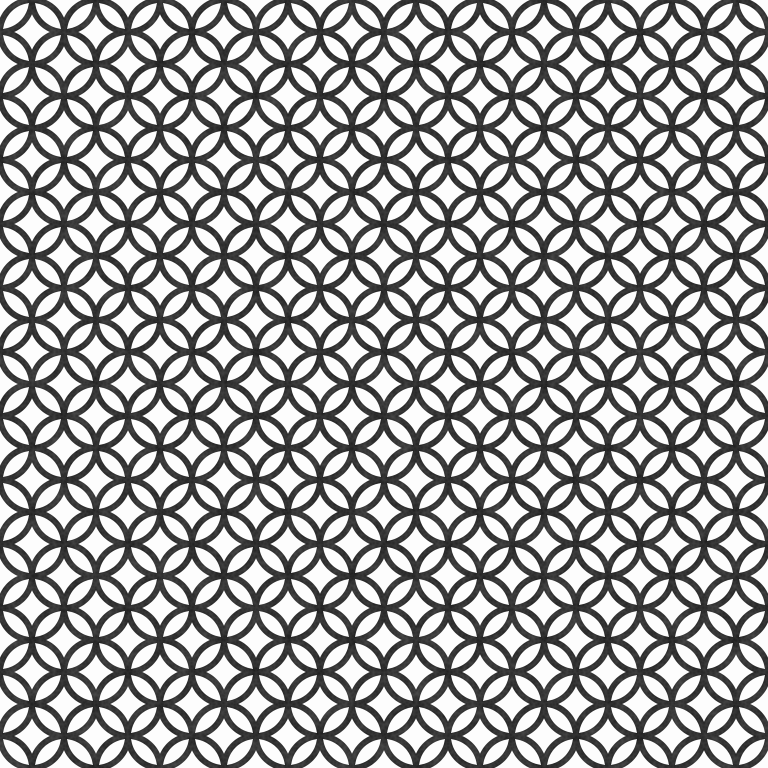
A Shadertoy shader for this pattern:

```glsl
// Lattice of interlocking charcoal rings on white: two square grids of circles,
// offset by half a cell, that meet four at a time in shared nodes.
// Folding each cell leaves four arcs to test; wrapping cellular noise adds the wear.

const float REPEATS      = 12.0;   // cells across and down
const float RING_RADIUS  = 0.5;    // in cells
const float HALF_WIDTH   = 0.047;  // half the band width, in cells
const float EDGE_PIXELS  = 0.65;   // half the smoothed edge, in pixels
const vec3  PAPER        = vec3(0.993);
const vec3  CHARCOAL     = vec3(0.208);
const float BLOTCH_CELLS = 42.0;   // noise cells across the canvas
const float GRAIN_CELLS  = 210.0;
const float BLOTCH_DEPTH = 0.075;
const float GRAIN_DEPTH  = 0.075;
const float BEVEL_DEPTH  = 0.035;
const float NODE_DEPTH   = 0.035;

vec2 hash22(vec2 p) {
    vec3 q = fract(p.xyx * vec3(0.1031, 0.1030, 0.0973));
    q += dot(q, q.yzx + 33.33);
    return fract((q.xx + q.yz) * q.zy);
}

// Distance to the nearest scattered point; wraps over the unit square.
float cellular(vec2 uv, float cells) {
    vec2 p = uv * cells;
    vec2 base = floor(p);
    float nearest = 4.0;
    for (int y = -1; y <= 1; y++) {
        for (int x = -1; x <= 1; x++) {
            vec2 id = base + vec2(x, y);
            vec2 toPoint = id + hash22(mod(id, cells)) - p;
            nearest = min(nearest, dot(toPoint, toPoint));
        }
    }
    return sqrt(nearest);
}

float ringDistance(vec2 p, vec2 centre) {
    return abs(length(p - centre) - RING_RADIUS);
}

void mainImage(out vec4 fragColor, in vec2 fragCoord) {
    vec2 uv = fragCoord / iResolution.xy;

    // Fold the cell into one wedge, with its node at (0.5, 0)
    vec2 p = abs(fract(uv * REPEATS) - 0.5);
    if (p.y > p.x) p = p.yx;

    // The four arcs that meet at the node
    float sideArcs = min(ringDistance(p, vec2(0.0)), ringDistance(p, vec2(1.0, 0.0)));
    float crossArcs = min(ringDistance(p, vec2(0.5)), ringDistance(p, vec2(0.5, -0.5)));
    float dist = min(sideArcs, crossArcs);

    // Band coverage
    float edge = EDGE_PIXELS * REPEATS / min(iResolution.x, iResolution.y);
    float ink = 1.0 - smoothstep(-edge, edge, dist - HALF_WIDTH);

    // Worn surface: soft blotches, fine grain, dark rims and darker nodes
    float blotch = cellular(uv, BLOTCH_CELLS) - 0.5;
    float grain = cellular(uv, GRAIN_CELLS) - 0.5;
    float rim = smoothstep(0.35, 1.0, dist / HALF_WIDTH);
    float node = 1.0 - smoothstep(0.03, 0.16, length(p - vec2(0.5, 0.0)));
    float tone = BLOTCH_DEPTH * blotch + GRAIN_DEPTH * grain
               + BEVEL_DEPTH * (0.5 - rim) - NODE_DEPTH * node;

    fragColor = vec4(mix(PAPER, CHARCOAL + tone, ink), 1.0);
}
```
